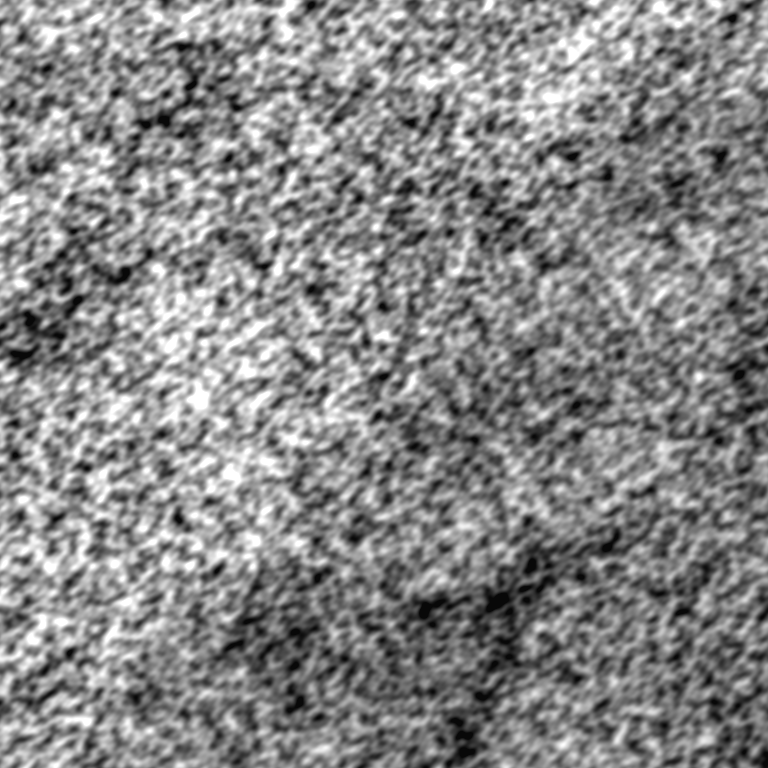
A WebGL 1 fragment shader for this texture:

```glsl
precision highp float;

// Weathered grey stone: soft, slightly stretched grain over a pale upper-left
// slab and a darker lower-right one, with broken dark seams between them.
// Built from layers of gradient noise in a frame turned along the bedding.

uniform vec2 u_resolution;

const float BEDDING_ANGLE  = 0.58;              // radians, rising to the right
const vec2  GRAIN_CELLS    = vec2(45.0, 64.0);  // along and across the bedding
const vec2  STAIN_CELLS    = vec2(3.2, 6.0);
const vec2  SEAM_CELLS     = vec2(2.6, 5.5);
const float SEAM_WIDTH     = 0.13;
const float SEAM_DEPTH     = 0.22;
const float STAIN_CONTRAST = 0.22;
const float PALE_TONE      = 0.62;
const float DARK_TONE      = 0.47;
const float PALE_GRAIN     = 0.66;              // grain contrast on each slab
const float DARK_GRAIN     = 0.52;
const vec2  SLAB_NORMAL    = vec2(-0.75, 0.66);
const float SLAB_OFFSET    = 0.08;

float hash(vec2 cell) {
  vec3 p = fract(vec3(cell.xyx) * vec3(0.1031, 0.1030, 0.0973));
  p += dot(p, p.yzx + 33.33);
  return fract((p.x + p.y) * p.z);
}

vec2 gradient(vec2 cell) {
  float angle = 6.28319 * hash(cell);
  return vec2(cos(angle), sin(angle));
}

// Gradient noise, roughly -0.7 to 0.7
float noise(vec2 p) {
  vec2 cell = floor(p);
  vec2 f = p - cell;
  vec2 fade = f * f * f * (f * (f * 6.0 - 15.0) + 10.0);
  vec2 e = vec2(1.0, 0.0);
  float a = dot(gradient(cell), f);
  float b = dot(gradient(cell + e.xy), f - e.xy);
  float c = dot(gradient(cell + e.yx), f - e.yx);
  float d = dot(gradient(cell + e.xx), f - e.xx);
  return mix(mix(a, b, fade.x), mix(c, d, fade.x), fade.y);
}

mat2 rotation(float angle) {
  float c = cos(angle), s = sin(angle);
  return mat2(c, -s, s, c);
}

// Main grain with a coarser mottling and a finer speckle
float grain(vec2 p) {
  vec2 q = p * GRAIN_CELLS;
  float mottle  = noise(q * 0.43 + 17.3);
  float body    = noise(q + 41.7);
  float speckle = noise(rotation(0.5) * q * 1.6 + 83.1);
  return 0.55 * mottle + body + 0.65 * speckle;
}

// Thin dark lines on the zero contours of a slow noise, broken by a mask
float seams(vec2 p) {
  float wobble = 0.10 * noise(p * 17.0 + 9.2);
  float line = abs(noise(p * SEAM_CELLS + 5.6) + wobble);
  float gaps = smoothstep(-0.05, 0.30, noise(p * 4.5 + 27.4));
  return gaps * (1.0 - smoothstep(0.0, SEAM_WIDTH, line));
}

void main() {
  vec2 uv = gl_FragCoord.xy / u_resolution.y;
  vec2 bedded = rotation(BEDDING_ANGLE) * uv;

  // Pale and dark slabs with an uneven border
  float side = dot(uv, SLAB_NORMAL) + SLAB_OFFSET;
  side += 0.16 * noise(uv * 3.5 + 12.8) + 0.06 * noise(uv * 11.0 + 3.1);
  float pale = smoothstep(-0.07, 0.08, side);

  // Broad stains along the bedding
  float stain = noise(bedded * STAIN_CELLS + 31.9);
  stain += 0.6 * noise(bedded * STAIN_CELLS * 2.3 + 7.7);

  float tone = mix(DARK_TONE, PALE_TONE, pale);
  tone += STAIN_CONTRAST * stain;
  tone -= SEAM_DEPTH * seams(bedded);
  tone += mix(DARK_GRAIN, PALE_GRAIN, pale) * grain(bedded);

  gl_FragColor = vec4(vec3(clamp(tone, 0.03, 1.0)), 1.0);
}
```
